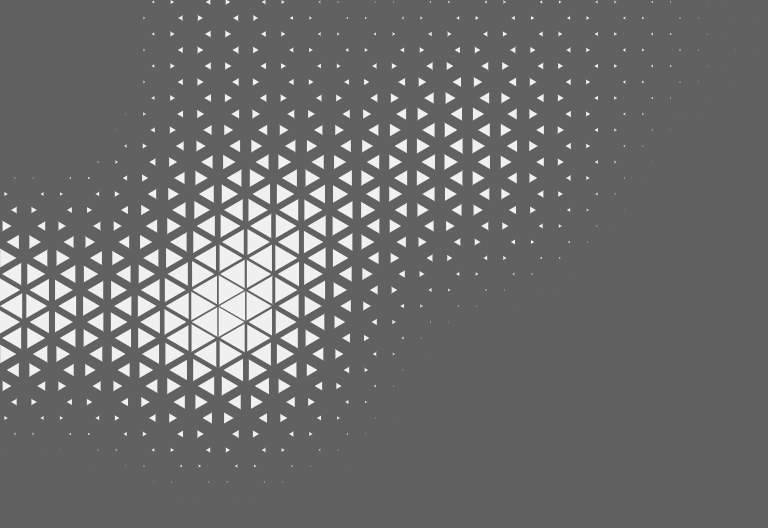
Write a Shadertoy shader that draws this background.

```glsl
// Halftone of pale triangles on grey, swelling and shrinking along soft blobs.

const vec3  GREY = vec3(0.38);
const vec3  PALE = vec3(0.94);
const float SIDE = 2.0 / 33.0;               // triangle side, in canvas heights
const float COLUMN = SIDE * 0.866025;        // triangle height = column width
const vec2  ANCHOR = vec2(0.4129, 0.9962);   // a vertical edge and a row centre
const float THRESHOLD = 0.03;                // field level where triangles vanish
const float MAX_SCALE = 0.93;                // keeps a gap between full triangles

// Soft blobs: centre xy, radii zw; the last one carves an empty corner.
const int BLOB_COUNT = 8;
const vec4 BLOBS[BLOB_COUNT] = vec4[](
    vec4( 0.426, 0.384, 0.208, 0.189),
    vec4(-0.028, 0.422, 0.246, 0.161),
    vec4( 0.862, 0.706, 0.227, 0.189),
    vec4( 0.587, 0.574, 0.180, 0.161),
    vec4( 0.407, 0.640, 0.165, 0.142),
    vec4( 0.407, 0.905, 0.199, 0.208),
    vec4( 1.100, 0.924, 0.300, 0.170),
    vec4( 0.076, 0.886, 0.161, 0.133));
const float STRENGTHS[BLOB_COUNT] = float[](
    0.88, 0.85, 0.48, 0.40, 0.25, 0.24, 0.12, -0.30);

// Relative triangle size at a point.
float sizeField(vec2 p) {
    float sum = -THRESHOLD;
    for (int i = 0; i < BLOB_COUNT; i++) {
        vec2 d = (p - BLOBS[i].xy) / BLOBS[i].zw;
        sum += STRENGTHS[i] * exp(-dot(d, d));
    }
    return clamp(sum, 0.0, MAX_SCALE);
}

// Signed distance to an equilateral triangle pointing right.
float triangleDistance(vec2 p, float inradius) {
    return max(-p.x, 0.5 * p.x + 0.866025 * abs(p.y)) - inradius;
}

void mainImage(out vec4 fragColor, in vec2 fragCoord) {
    float pixel = 1.0 / iResolution.y;
    vec2 p = fragCoord * pixel - ANCHOR;

    // Find the lattice triangle holding this point.
    vec2 cellSize = vec2(COLUMN, 0.5 * SIDE);
    vec2 cell = floor(p / cellSize);
    vec2 inCell = fract(p / cellSize);
    bool pointsRight = mod(cell.x + cell.y, 2.0) < 0.5;
    if (inCell.y > (pointsRight ? 1.0 - inCell.x : inCell.x)) {
        cell.y += 1.0;
        pointsRight = !pointsRight;
    }

    // Shrink it about its middle.
    float middleX = pointsRight ? 1.0 / 3.0 : 2.0 / 3.0;
    vec2 middle = (cell + vec2(middleX, 0.0)) * cellSize;
    vec2 toPoint = p - middle;
    if (!pointsRight) toPoint.x = -toPoint.x;
    float inradius = sizeField(middle + ANCHOR) * COLUMN / 3.0;

    // Smooth the edges and fade triangles smaller than a pixel.
    float coverage = clamp(0.5 - triangleDistance(toPoint, inradius) / pixel, 0.0, 1.0);
    coverage *= min(1.0, 2.0 * inradius / pixel);
    fragColor = vec4(mix(GREY, PALE, coverage), 1.0);
}
```
